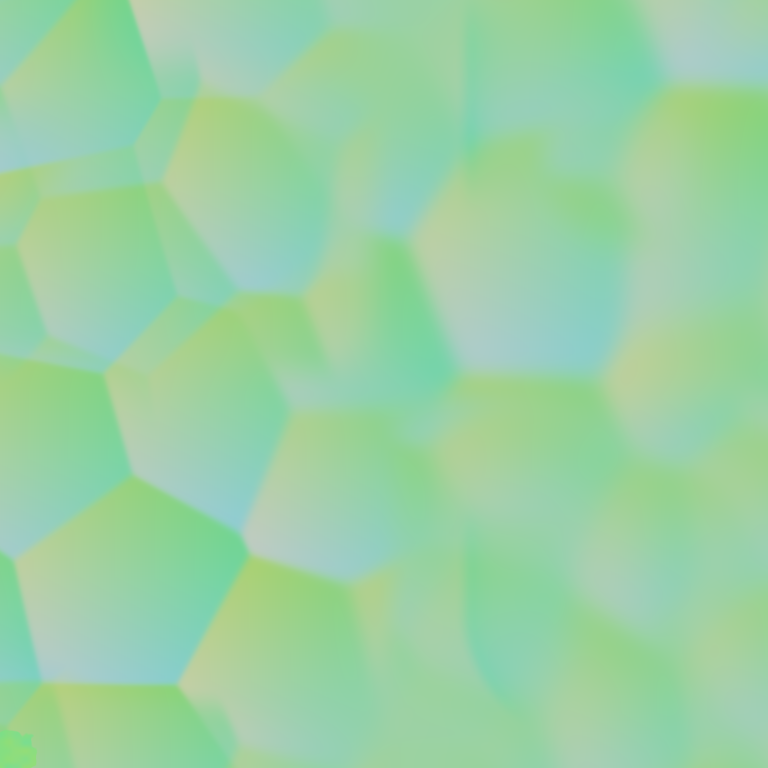
A Shadertoy shader for this texture map:

```glsl
const vec3 BASE = vec3(0.607, 0.822, 0.638);  // flat facet colour
const float CELLS = 4.0;                      // facets across the canvas
const float TILT = 0.33;                      // turn of the facet rows, in radians
const vec2 ROW_STEP = vec2(1.0, 0.87);        // spacing along and between rows
const vec2 ANCHOR = vec2(0.47, 0.583);        // a facet centre on the canvas
const float JITTER = 0.5;
const float RED_GAIN = 0.265;                 // red rises toward the left of a facet
const float BLUE_GAIN = 0.31;                 // blue rises toward the bottom
const float CRISP = 0.017;                    // edge softness on the left
const float SOFT = 0.09;                      // edge softness on the right
const float OVERLAY = 0.65;                   // strongest share of the second layer
const float SEAM_X = 0.61;
const float SEAM_PERIOD = 0.67;
const float SEAM_DEPTH = 0.13;
const float RED_FLOOR = 0.45;
const vec3 SPECK = vec3(0.50, 0.88, 0.50);
const float SPECK_RADIUS = 0.036;

float hash(vec2 p) {
    return fract(sin(dot(p, vec2(127.1, 311.7))) * 43758.5453);
}

vec2 hash2(vec2 p) {
    return vec2(hash(p), hash(p + 57.3));
}

float noise(vec2 p) {
    vec2 i = floor(p), f = fract(p);
    f = f * f * (3.0 - 2.0 * f);
    float low = mix(hash(i), hash(i + vec2(1, 0)), f.x);
    float high = mix(hash(i + vec2(0, 1)), hash(i + vec2(1, 1)), f.x);
    return mix(low, high, f.y);
}

// Offset from the nearest centre of a staggered lattice, blended across borders
vec2 facetSlope(vec2 p, float softness, float seed) {
    vec2 cell = floor(p / ROW_STEP + 0.5), sum = vec2(0.0);
    float total = 0.0;
    for (int y = -2; y <= 2; y++)
    for (int x = -2; x <= 2; x++) {
        vec2 id = cell + vec2(x, y);
        vec2 centre = id * ROW_STEP + JITTER * (hash2(id + seed) - 0.5);
        centre.x += 0.5 * mod(id.y, 2.0);
        vec2 offset = p - centre;
        float weight = exp((1.0 - dot(offset, offset)) / softness);
        sum += weight * offset;
        total += weight;
    }
    return sum / total;
}

// Thin curved crease: abrupt on its left, fading to the right
float seam(vec2 uv) {
    float bend = 3.5 * pow(max(0.2 - uv.y, 0.0), 2.0);
    float d = uv.x - SEAM_X - bend;
    float span = smoothstep(0.1, 0.9, cos(6.2832 * (uv.y - 0.2) / SEAM_PERIOD));
    return span * smoothstep(-0.018, 0.01, d) * exp(-max(d, 0.0) / 0.04);
}

// Smooth, featureless areas at the top and bottom beside the seam
float calm(vec2 uv) {
    float edge = min(uv.y, 1.0 - uv.y);
    vec2 d = vec2(uv.x - 0.55, edge) / vec2(0.12, 0.16);
    return exp(-dot(d, d));
}

void mainImage(out vec4 fragColor, in vec2 fragCoord) {
    vec2 uv = fragCoord / iResolution.xy;
    float blur = smoothstep(0.2, 0.8, uv.x);
    float softness = mix(CRISP, SOFT, blur);

    // Turn the rows, and bend the softer facets slightly
    mat2 turn = mat2(cos(TILT), -sin(TILT), sin(TILT), cos(TILT));
    vec2 warp = vec2(noise(uv * 4.0), noise(uv * 4.0 + 19.0)) - 0.5;
    vec2 p = turn * (uv - ANCHOR) * CELLS + warp * mix(0.05, 0.25, blur);

    // Two facet layers fade through each other
    vec2 slope = facetSlope(p, softness, 3.0);
    vec2 second = facetSlope(p * 1.1 + 11.4, softness * 1.4, 41.0);
    float blend = OVERLAY * smoothstep(0.42, 0.72, noise(uv * 5.0 + 7.0));
    slope = transpose(turn) * mix(slope, second, blend);
    slope *= 1.0 - 0.92 * calm(uv);

    // Slope tints red and blue; green only dips a little
    vec3 color = BASE;
    color.r -= RED_GAIN * slope.x + SEAM_DEPTH * seam(uv);
    color.r = max(color.r, RED_FLOOR);
    color.b -= BLUE_GAIN * slope.y;
    color.g -= 0.07 * (color.r - BASE.r) + 0.13 * max(color.b - BASE.b, 0.0);

    // Ragged bright speck in the lower left corner
    float ragged = SPECK_RADIUS + 0.012 * (noise(uv * 140.0) - 0.5);
    float speck = 1.0 - smoothstep(-0.002, 0.002, length(uv - vec2(0.013, 0.015)) - ragged);
    vec3 speckColor = SPECK + 0.12 * (noise(uv * 90.0 + 5.0) - 0.5) * vec3(1, 0, -1);
    color = mix(color, speckColor, 0.8 * speck);

    fragColor = vec4(color, 1.0);
}
```
